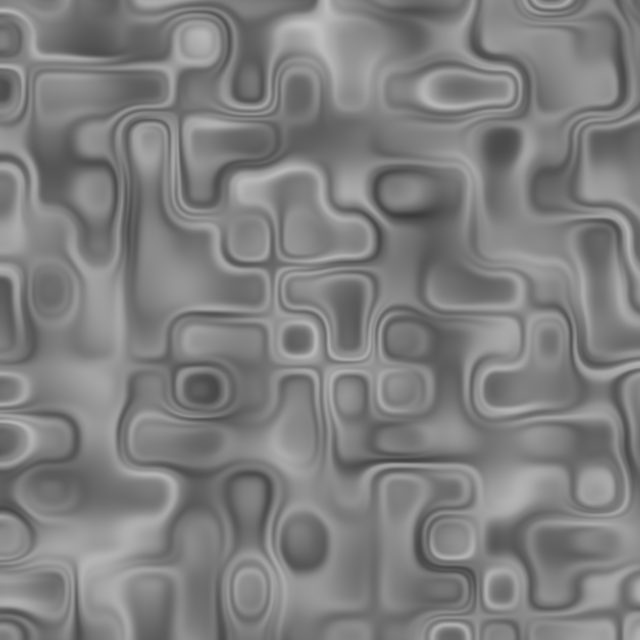
This texture is drawn by a Shadertoy shader. Its source:

```glsl
// Grey folded noise: rounded, grid-aligned blobs ringed by thin soft contour lines.
// A blocky lattice field serves as the depth coordinate of 3D gradient noise, so
// its steep slopes squeeze the noise into lines and its plateaus stay flat.

#define CELLS 12.8         // blobs across the canvas height
#define FOLD_DEPTH 6.5     // noise layers crossed over the full field range
#define DRIFT_SCALE 0.5    // change of tone along the contours, per cell
#define MEAN_GREY 0.5
#define CONTRAST 0.42
#define SEED 17

const float TAU = 6.28319;

// Integer hash giving three values in 0..1
vec3 hash3(ivec3 cell) {
    uvec3 v = uvec3(cell + SEED) * 1664525u + 1013904223u;
    v.x += v.y * v.z; v.y += v.z * v.x; v.z += v.x * v.y;
    v ^= v >> 16u;
    v.x += v.y * v.z; v.y += v.z * v.x; v.z += v.x * v.y;
    return vec3(v >> 8u) / 16777216.0;
}

vec3 unitGradient(ivec3 cell) {
    vec3 h = hash3(cell);
    float height = 2.0 * h.x - 1.0;
    float angle = TAU * h.y;
    return vec3(sqrt(max(0.0, 1.0 - height * height)) * vec2(cos(angle), sin(angle)), height);
}

vec3 quintic(vec3 t) {
    return t * t * t * (t * (t * 6.0 - 15.0) + 10.0);
}

// 3D gradient noise, centred on zero
float gradientNoise(vec3 p) {
    vec3 base = floor(p);
    vec3 offset = p - base;
    vec3 blend = quintic(offset);
    float sum = 0.0;
    for (int i = 0; i < 8; i++) {
        ivec3 corner = ivec3(i & 1, (i >> 1) & 1, i >> 2);
        vec3 c = vec3(corner);
        vec3 w = mix(1.0 - blend, blend, c);
        sum += w.x * w.y * w.z * dot(unitGradient(ivec3(base) + corner), offset - c);
    }
    return sum;
}

// Lattice field in 0..1 with a plateau at each grid point
float plateauField(vec2 p) {
    vec2 base = floor(p);
    vec2 blend = quintic(vec3(p - base, 0.0)).xy;
    float sum = 0.0;
    for (int i = 0; i < 4; i++) {
        ivec2 corner = ivec2(i & 1, i >> 1);
        vec2 w = mix(1.0 - blend, blend, vec2(corner));
        sum += w.x * w.y * hash3(ivec3(ivec2(base) + corner, 101)).x;
    }
    return sum;
}

void mainImage(out vec4 fragColor, in vec2 fragCoord) {
    vec2 p = fragCoord / iResolution.y * CELLS;

    // Depth follows the blobs, tone drifts slowly across the canvas
    float depth = FOLD_DEPTH * plateauField(p);
    float tone = gradientNoise(vec3(p * DRIFT_SCALE + vec2(0.37, 0.71), depth));

    float grey = MEAN_GREY + CONTRAST * tone;
    fragColor = vec4(vec3(clamp(grey, 0.0, 1.0)), 1.0);
}
```
